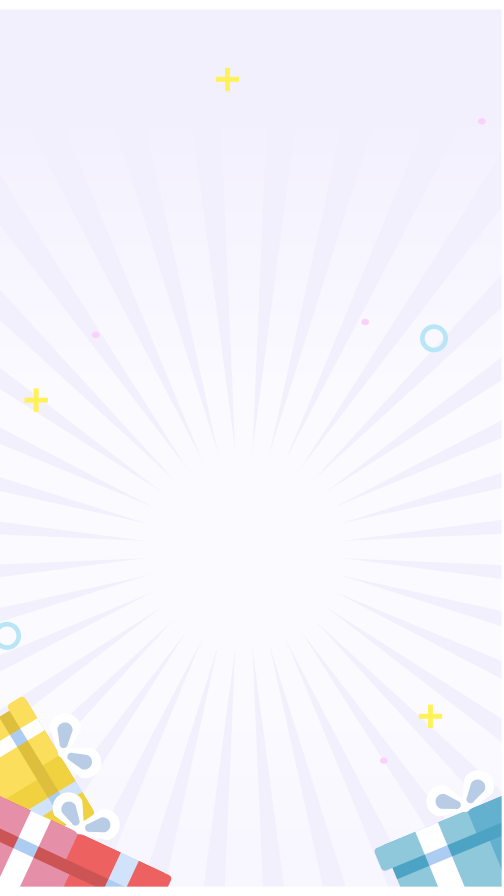
Write a WebGL 1 fragment shader that draws this background.

```glsl
precision highp float;
// Pale sunburst backdrop with three ribboned gift boxes and scattered party marks.
uniform vec2 u_resolution;

#define HEIGHT 768.0
#define RAY_COUNT 36.0
#define RAY_CENTER vec2(209.0, 471.0)
#define RAY_START 85.0
#define RAY_SPREAD 0.044
#define LAVENDER vec3(0.951, 0.940, 0.995)
#define GLOW vec3(0.986, 0.985, 1.0)
#define RIBBON_PALE vec3(0.82, 0.89, 0.98)
#define RIBBON_SHADE vec3(0.68, 0.80, 0.95)
#define BOW_INSIDE vec3(0.72, 0.80, 0.90)

// Antialiased coverage of a signed distance
float fill(float d) {
  return clamp(0.5 - d * u_resolution.y / HEIGHT, 0.0, 1.0);
}

float box(vec2 p, vec2 lo, vec2 hi, float radius) {
  vec2 d = abs(p - 0.5 * (lo + hi)) - 0.5 * (hi - lo) + radius;
  return length(max(d, 0.0)) + min(max(d.x, d.y), 0.0) - radius;
}

float band(float x, float lo, float hi) {
  return fill(abs(x - 0.5 * (lo + hi)) - 0.5 * (hi - lo));
}

float plusSign(vec2 p) {
  p = abs(p);
  return max(max(p.x, p.y) - 10.0, min(p.x, p.y) - 2.1);
}

float dotMark(vec2 p) {
  return length(p * vec2(0.9, 1.1)) - 3.0;
}

float ring(vec2 p) {
  return abs(length(p) - 10.0) - 2.0;
}

// Capsule along x whose radius grows from r0 to r1
float petal(vec2 p, float x0, float x1, float r0, float r1) {
  float t = clamp((p.x - x0) / (x1 - x0), 0.0, 1.0);
  return length(p - vec2(mix(x0, x1, t), 0.0)) - mix(r0, r1, t);
}

vec3 background(vec2 p) {
  float light = clamp((p.y - 90.0) / 270.0, 0.0, 1.0);
  light *= 1.0 - 0.4 * smoothstep(520.0, 780.0, p.y);
  vec2 q = p - RAY_CENTER;
  float r = length(q);
  float cell = 6.2831853 / RAY_COUNT;
  float a = mod(atan(q.y, q.x), cell) - 0.5 * cell;
  float ray = fill(abs(r * sin(a)) - (r - RAY_START) * RAY_SPREAD);
  return mix(LAVENDER, GLOW, light * (1.0 - ray));
}

// size: lid width, lid depth, ridge between faces, body inset
// ribbons: start and end of the ribbon on each face
void gift(inout vec3 col, vec2 p, vec2 corner, float tilt, vec4 size,
          vec4 ribbons, vec3 light, vec3 dark, vec3 shade) {
  float c = cos(tilt), s = sin(tilt);
  p -= corner;
  p = vec2(c * p.x + s * p.y, c * p.y - s * p.x);
  float front = band(p.x, ribbons.x, ribbons.y);
  float side = band(p.x, ribbons.z, ribbons.w);

  // Body, with the shadow of the lid
  float shadow = fill(p.y - size.y - 10.5);
  vec3 paint = mix(light, dark, fill(size.z + 8.0 - p.x));
  paint = mix(paint, vec3(1.0), front);
  paint = mix(paint, RIBBON_PALE, side);
  paint = mix(paint, mix(shade, RIBBON_SHADE, max(front, side)), shadow);
  col = mix(col, paint, fill(box(p, vec2(size.w, 0.0),
                                 vec2(size.x - size.w, 250.0), 0.0)));

  // Lid
  paint = mix(light, dark, fill(size.z - p.x));
  paint = mix(paint, vec3(1.0), front);
  paint = mix(paint, RIBBON_PALE, side);
  col = mix(col, paint, fill(box(p, vec2(0.0), size.xy, 3.5)));

  // Mirrored bow loops
  vec2 q = vec2(abs(p.x - size.z), -p.y - 3.0);
  q = vec2(0.80 * q.x + 0.60 * q.y, 0.80 * q.y - 0.60 * q.x);
  col = mix(col, vec3(1.0), fill(petal(q, 0.0, 21.0, 4.0, 13.5)));
  col = mix(col, BOW_INSIDE, fill(petal(q, 8.0, 20.0, 3.5, 6.5)));
}

void main() {
  // Design units: HEIGHT units tall, measured down from the top left
  vec2 p = vec2(gl_FragCoord.x, u_resolution.y - gl_FragCoord.y) * HEIGHT / u_resolution.y;
  vec3 col = background(p);

  // Scattered marks
  float pluses = min(plusSign(p - vec2(195, 68)),
                 min(plusSign(p - vec2(31, 343)), plusSign(p - vec2(369, 614))));
  float dots = min(min(dotMark(p - vec2(413, 104)), dotMark(p - vec2(82, 287))),
                   min(dotMark(p - vec2(313, 276)), dotMark(p - vec2(329, 652))));
  float rings = min(ring(p - vec2(372, 290)), ring(p - vec2(6, 545)));
  col = mix(col, vec3(1.0, 0.95, 0.34), fill(pluses));
  col = mix(col, vec3(0.98, 0.82, 0.98), fill(dots));
  col = mix(col, vec3(0.72, 0.90, 0.97), fill(rings));

  // Yellow, red and blue gifts
  gift(col, p, vec2(20, 596), 1.024, vec4(119, 17, 60, 5), vec4(23, 35, 86, 97),
       vec3(0.98, 0.87, 0.36), vec3(0.94, 0.82, 0.25), vec3(0.87, 0.75, 0.24));
  gift(col, p, vec2(-27, 670), 0.436, vec4(193, 25, 104, 8), vec4(59, 78, 144, 161),
       vec3(0.90, 0.56, 0.66), vec3(0.93, 0.38, 0.38), vec3(0.80, 0.33, 0.33));
  gift(col, p, vec2(320, 728), -0.393, vec4(190, 21, 87, 9), vec4(39, 60, 130, 150),
       vec3(0.56, 0.78, 0.86), vec3(0.39, 0.69, 0.81), vec3(0.30, 0.64, 0.77));

  // White margins
  col = mix(vec3(1.0), col, fill(box(p, vec2(-20, 8), vec2(430, 760), 0.0)));
  gl_FragColor = vec4(col, 1.0);
}
```
